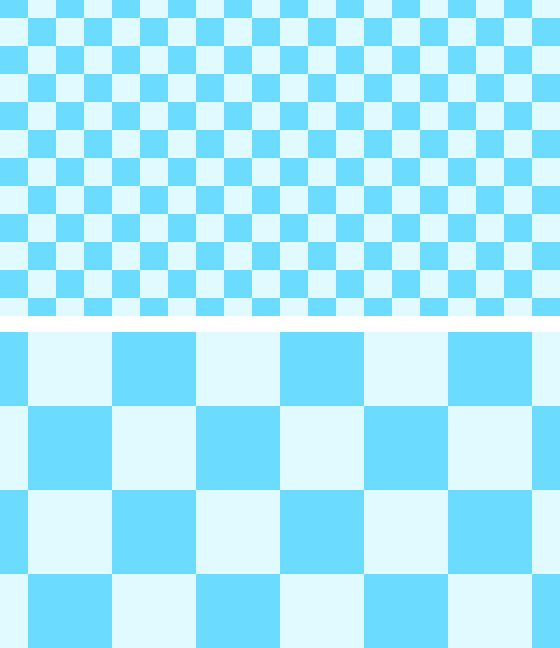
Top, the full canvas; bottom, a detail of the centre.
Write a Shadertoy shader that draws this pattern.

```glsl
const float CELLS_ACROSS = 20.0;
const vec3 SKY_BLUE = vec3(0.42, 0.86, 1.00);
const vec3 PALE_ICE = vec3(0.88, 0.98, 1.00);

// Signed distance to the nearest cell edge: positive in even cells, negative in odd
vec2 signedEdgeDistance(vec2 p) {
    return abs(mod(p - 0.5, 2.0) - 1.0) - 0.5;
}

// Box-filtered checkerboard: 1 where the cell indices sum to even, 0 where odd
float checker(vec2 p, float pixelSize) {
    vec2 wave = clamp(signedEdgeDistance(p) / (0.5 * pixelSize), -1.0, 1.0);
    return 0.5 + 0.5 * wave.x * wave.y;
}

void mainImage(out vec4 fragColor, in vec2 fragCoord) {
    // Cell units, with a grid corner at the canvas centre
    float pixelSize = CELLS_ACROSS / iResolution.x;
    vec2 p = (fragCoord - 0.5 * iResolution.xy) * pixelSize;

    fragColor = vec4(mix(SKY_BLUE, PALE_ICE, checker(p, pixelSize)), 1.0);
}
```
